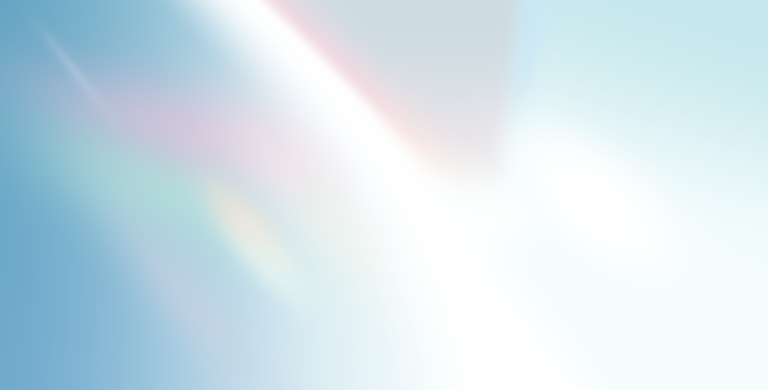
Reproduce this background procedurally as a Shadertoy shader.

```glsl
const vec3 WHITE = vec3(0.995, 0.998, 1.0);

// Rotated soft ellipse; a higher power gives a flatter core and firmer rim
float glow(vec2 p, vec2 center, vec2 axis, vec2 radii, float power) {
    vec2 along = normalize(axis);
    vec2 d = p - center;
    vec2 q = vec2(dot(d, along), dot(d, vec2(-along.y, along.x))) / radii;
    return exp(-pow(dot(q, q) + 1e-6, power));
}

// Horizontal position of a gently bending edge at height y
float bentEdge(float y, float foot, float slope, float bend) {
    return foot - slope * y - bend * y * y;
}

// Blue field with iridescent bands
vec3 prismField(vec2 p) {
    vec3 blue = mix(vec3(0.43, 0.66, 0.80), vec3(0.38, 0.64, 0.76), p.y);
    vec3 color = mix(blue, vec3(0.93, 0.97, 0.98), smoothstep(-0.1, 1.1, p.x));

    float green = glow(p, vec2(0.41, 0.52), vec2(1.0, -0.4), vec2(0.34, 0.13), 1.0);
    color = mix(color, vec3(0.73, 0.92, 0.85), 0.58 * green);
    float pink = glow(p, vec2(0.47, 0.67), vec2(1.0, -0.3), vec2(0.38, 0.11), 1.0);
    color = mix(color, vec3(0.90, 0.75, 0.85), 0.62 * pink);
    float mauve = glow(p, vec2(0.47, 0.25), vec2(1.0, -1.3), vec2(0.29, 0.08), 1.0);
    color = mix(color, vec3(0.82, 0.83, 0.89), 0.5 * mauve);

    // Warm tints beside the beam
    float rose = glow(p, vec2(0.74, 0.59), vec2(1.0, -1.0), vec2(0.22, 0.13), 1.0);
    color = mix(color, vec3(0.98, 0.91, 0.93), 0.6 * rose);
    float lemon = glow(p, vec2(0.88, 0.40), vec2(1.0, -1.2), vec2(0.22, 0.12), 1.0);
    color = mix(color, vec3(0.95, 0.97, 0.93), 0.5 * lemon);

    // Bright slanted reflections
    vec3 warmToMint = mix(vec3(0.91, 0.97, 0.95), vec3(0.98, 0.89, 0.84),
                          smoothstep(0.25, 0.52, p.y));
    float streak = glow(p, vec2(0.665, 0.37), vec2(0.85, -1.05), vec2(0.19, 0.06), 1.5);
    color = mix(color, warmToMint, 0.8 * streak);
    float glint = glow(p, vec2(0.19, 0.82), vec2(0.8, -1.0), vec2(0.13, 0.014), 1.0);
    return mix(color, vec3(0.85, 0.87, 0.93), 0.25 * glint);
}

// Pale aqua field, grey pane and white flare
vec3 paneField(vec2 p, float beamDistance) {
    float aqua = smoothstep(0.45, 1.05, p.y + 0.3 * (p.x - 1.5));
    vec3 color = mix(vec3(0.955, 0.987, 0.99), vec3(0.78, 0.91, 0.93), aqua);

    // Pane with a warm left fringe and a blue right rim
    float rimDistance = p.x - mix(1.24, 1.355, p.y);
    float fade = smoothstep(0.42, 0.67, p.y);
    vec3 pane = mix(vec3(0.92, 0.90, 0.915), vec3(0.81, 0.86, 0.885),
                    smoothstep(0.55, 0.95, p.y));
    vec3 fringe = mix(vec3(0.99, 0.93, 0.89), vec3(0.97, 0.85, 0.88),
                      smoothstep(0.55, 0.85, p.y));
    pane = mix(pane, fringe, 0.85 * exp(-pow(beamDistance / 0.1, 2.0)));
    color = mix(color, pane, fade * (1.0 - smoothstep(-0.06, 0.03, rimDistance)));
    float rim = exp(-pow((rimDistance - 0.01) / 0.04, 2.0));
    color = mix(color, vec3(0.79, 0.90, 0.97), 0.6 * rim * smoothstep(0.55, 0.9, p.y));

    float flare = glow(p, vec2(1.53, 0.475), vec2(1.4, -1.2), vec2(0.27, 0.13), 1.7);
    float bridge = glow(p, vec2(1.22, 0.44), vec2(1.0, 0.1), vec2(0.22, 0.10), 1.0);
    return mix(color, WHITE, max(flare, 0.9 * bridge));
}

void mainImage(out vec4 fragColor, in vec2 fragCoord) {
    // Height units, with width normalised to the composition
    vec2 p = fragCoord / iResolution.xy * vec2(1.969, 1.0);

    // White beam between two bent edges
    float leftDistance = p.x - bentEdge(p.y, 1.17, 0.16, 0.43);
    float rightDistance = p.x - bentEdge(p.y, 1.54, 0.68, 0.18);
    float softness = mix(0.13, 0.035, smoothstep(0.2, 0.75, p.y));

    vec3 color = mix(prismField(p), WHITE, smoothstep(-0.2, 0.06, leftDistance));
    color = mix(color, paneField(p, rightDistance),
                smoothstep(-softness, softness, rightDistance));
    fragColor = vec4(color, 1.0);
}
```
